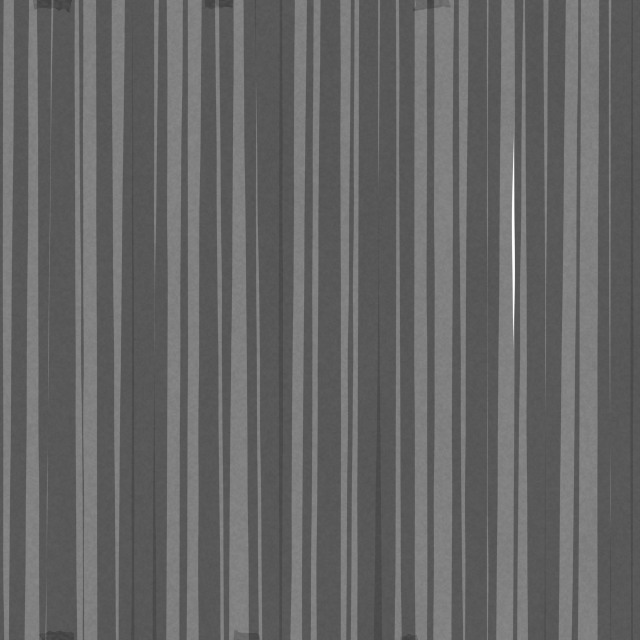
Reproduce this pattern procedurally as a WebGL 2 fragment shader.

```glsl
#version 300 es
precision highp float;
// Overlapping upright strips of grey translucent paper, each slightly tilted.
// The number of layers at a point sets its tone: one layer is light, two are
// dark, three darker. A thin slit, tape scraps and paper grain finish it.

uniform vec2 u_resolution;
out vec4 fragColor;

const float STRIPS = 31.0;

float hash(vec2 p) {
    vec3 q = fract(vec3(p.xyx) * vec3(0.1031, 0.1030, 0.0973));
    q += dot(q, q.yzx + 33.33);
    return fract((q.x + q.y) * q.z);
}

float noise(vec2 p) {
    vec2 cell = floor(p), f = fract(p);
    f = f * f * (3.0 - 2.0 * f);
    float low = mix(hash(cell), hash(cell + vec2(1, 0)), f.x);
    float high = mix(hash(cell + vec2(0, 1)), hash(cell + vec2(1, 1)), f.x);
    return mix(low, high, f.y);
}

// Signed random value in -1..1 for a strip and a property
float vary(float strip, float property) {
    return 2.0 * hash(vec2(strip + 57.0, property * 17.0 + 5.0)) - 1.0;
}

// Horizontal place of one strip edge, in strip pitches; side is -1 or 1
float edgeAt(float strip, float side, float y) {
    float t = y - 0.5;
    float centre = strip + 0.5 + 0.32 * vary(strip, 1.0);
    float halfWidth = 0.83 + 0.09 * vary(strip, 2.0);
    float tilt = 0.36 * vary(strip, 4.0 + side);
    float bow = 0.16 * vary(strip, 8.0 + side);
    float wobble = 0.04 * (noise(vec2(strip * 7.3 + side, y * 9.0)) - 0.5);
    return centre + side * halfWidth + tilt * t + bow * (t * t - 0.08) + wobble;
}

// Ragged scraps of tape along the top and bottom borders
float tapeScraps(vec2 uv) {
    float cover = 0.0;
    for (int i = 0; i < 6; i++) {
        float n = float(i);
        float top = step(n, 2.5);
        vec2 centre = vec2(0.13 + 0.25 * mod(n, 3.0) + 0.05 * vary(n, 20.0), top);
        vec2 size = vec2(0.022, 0.011) * (1.0 + 0.35 * vary(n, 21.0));
        vec2 d = uv - centre;
        d.y += 0.15 * vary(n, 22.0) * d.x;
        d += 0.006 * (vec2(noise(uv * 130.0), noise(uv * 130.0 + 40.0)) - 0.5);
        vec2 outside = abs(d) - size;
        cover = max(cover, 1.0 - smoothstep(-0.001, 0.001, max(outside.x, outside.y)));
    }
    return cover;
}

void main() {
    vec2 uv = gl_FragCoord.xy / u_resolution;
    float x = uv.x * STRIPS;
    float soft = 0.7 * STRIPS / u_resolution.x;

    // Count the paper layers over this point
    float layers = 0.0;
    for (int k = -3; k <= 3; k++) {
        float strip = floor(x) + float(k);
        float left = edgeAt(strip, -1.0, uv.y);
        float right = edgeAt(strip, 1.0, uv.y);
        layers += smoothstep(-soft, soft, x - left) * smoothstep(-soft, soft, right - x);
    }
    layers = max(layers, 1.0);

    // Each further layer darkens the tone
    float tone = mix(0.505, 0.345, clamp(layers - 1.0, 0.0, 1.0));
    tone = mix(tone, 0.295, clamp(layers - 2.0, 0.0, 1.0));
    tone = mix(tone, 0.265, clamp(layers - 3.0, 0.0, 1.0));

    // Tape scraps with their creases
    float crease = noise(uv * vec2(180.0, 300.0)) - 0.5;
    tone = mix(tone, tone * 0.82 + 0.05 * crease, tapeScraps(uv));

    // Fine grain and faint cloudiness of the paper
    float grain = 0.06 * (noise(uv * 380.0) - 0.5) + 0.04 * (noise(uv * 170.0 + 9.0) - 0.5);
    float cloud = 0.025 * (noise(uv * vec2(14.0, 7.0)) - 0.5);
    tone *= 1.0 + grain + cloud;

    // Narrow slit of bare white beside one strip edge
    float along = (uv.y - 0.62) / 0.15;
    float slitHalf = 0.065 * (1.0 - along * along);
    float slitOffset = abs(x - edgeAt(25.0, -1.0, uv.y) + 0.065);
    tone = mix(tone, 1.0, smoothstep(-soft, soft, slitHalf - slitOffset));

    fragColor = vec4(vec3(tone), 1.0);
}
```
